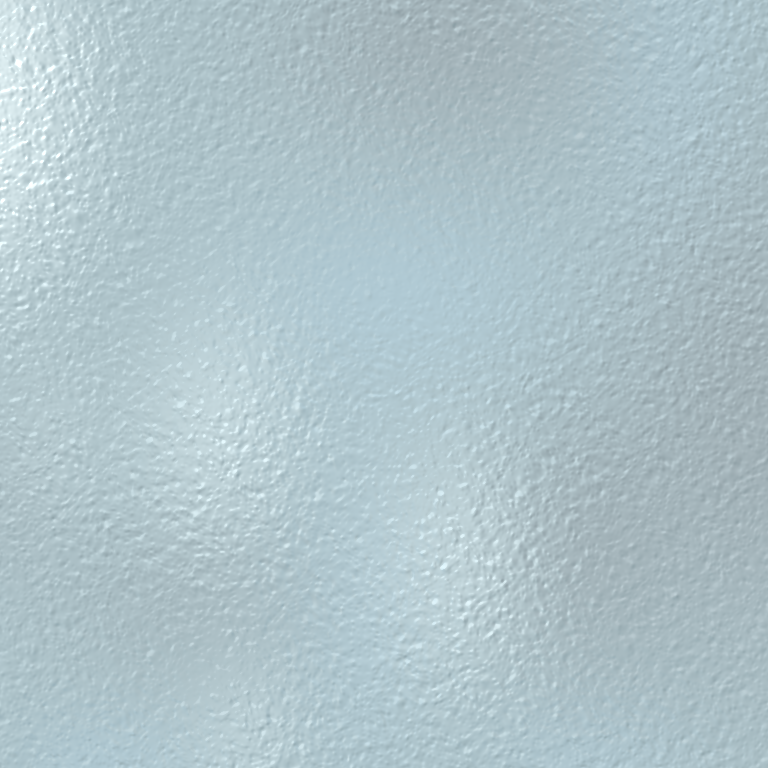
This texture is drawn by a WebGL 2 fragment shader. Its source:

```glsl
#version 300 es
precision highp float;

uniform vec2 u_resolution;
out vec4 fragColor;

vec3 hash3(vec2 cell) {
    vec3 q = fract(cell.xyx * vec3(0.1031, 0.1030, 0.0973));
    q += dot(q, q.yxz + 33.33);
    return fract((q.xxy + q.yzz) * q.zyx);
}

// Slope of a surface made of one random bump or dent per cell
vec2 cellSlope(vec2 p) {
    vec2 cell = floor(p);
    vec2 slope = vec2(0.0);
    for (int y = -1; y <= 1; y++) {
        for (int x = -1; x <= 1; x++) {
            vec2 id = cell + vec2(x, y);
            vec3 rnd = hash3(id);
            vec2 d = p - id - rnd.xy;
            slope += d * exp(-5.0 * dot(d, d)) * (rnd.z * 2.0 - 1.0);
        }
    }
    return slope * 14.0;
}

// Hammered surface: dimples with finer, rotated ones on top
vec2 surfaceSlope(vec2 p) {
    p += 0.002 * sin(p.yx * vec2(67.0, 73.0) + 2.0 * sin(p * 41.0));
    mat2 turn = mat2(0.8, 0.6, -0.6, 0.8);
    vec2 fine = cellSlope(turn * p * 165.0 + 17.0) * turn;
    return 0.7 * cellSlope(p * 92.0) + 0.7 * fine;
}

float blob(vec2 p, vec2 center, vec2 radius) {
    vec2 q = (p - center) / radius;
    return exp(-dot(q, q));
}

// Bright lights mirrored by the foil
float lights(vec2 p) {
    return 0.85 * blob(p, vec2(-0.03, 0.88), vec2(0.13, 0.23))
         + 0.38 * blob(p, vec2(0.28, 0.45), vec2(0.10, 0.16))
         + 0.34 * blob(p, vec2(0.59, 0.28), vec2(0.10, 0.17))
         + 0.24 * blob(p, vec2(0.32, 0.05), vec2(0.08, 0.10))
         + 0.16 * blob(p, vec2(0.06, 0.43), vec2(0.08, 0.11));
}

// Blurred surroundings: pale blue, grey shadows, white lights
vec3 reflection(vec2 p) {
    float drift = sin(p.x * 9.0 + 2.0 * sin(p.y * 5.0)) * sin(p.y * 8.0 + p.x * 3.0);
    vec3 color = vec3(0.675, 0.76, 0.785) + 0.007 * drift;

    float blue = blob(p, vec2(0.53, 0.62), vec2(0.22, 0.13))
               + blob(p, vec2(0.87, 0.90), vec2(0.10, 0.22))
               + 0.7 * blob(p, vec2(0.47, 0.20), vec2(0.09, 0.24))
               + 0.8 * blob(p, vec2(0.14, 0.01), vec2(0.12, 0.06))
               + 0.7 * blob(p, vec2(0.77, 0.02), vec2(0.14, 0.07));
    color = mix(color, vec3(0.69, 0.79, 0.83), min(blue, 1.0));

    float grey = 0.85 * blob(p, vec2(0.58, 0.95), vec2(0.22, 0.14))
               + 0.9 * blob(p, vec2(1.0, 0.46), vec2(0.20, 0.34))
               + 0.6 * blob(p, vec2(0.76, 0.28), vec2(0.11, 0.17))
               + 0.4 * blob(p, vec2(0.24, 0.22), vec2(0.16, 0.11))
               + 0.3 * blob(p, vec2(0.0, 0.34), vec2(0.08, 0.12));
    color = mix(color, vec3(0.632, 0.69, 0.712), min(grey, 1.0));

    return mix(color, vec3(0.91, 0.97, 0.98), min(lights(p), 1.0));
}

void main() {
    vec2 uv = gl_FragCoord.xy / u_resolution;
    vec2 slope = surfaceSlope(uv);

    // Each dimple bends the view toward another part of the surroundings
    vec3 color = reflection(uv + 0.026 * slope);

    // Soft relief, quieter across the flat blue middle
    float calm = blob(uv, vec2(0.53, 0.62), vec2(0.24, 0.14));
    float facing = dot(slope, vec2(-0.6, 0.8));
    color += 0.020 * facing * (1.0 - 0.65 * calm);

    // Fine glints on facets that tilt into the lights
    float glint = smoothstep(0.7, 2.4, facing);
    color += 0.22 * glint * min(lights(uv) + 0.06, 0.6);

    fragColor = vec4(clamp(color, 0.0, 1.0), 1.0);
}
```
